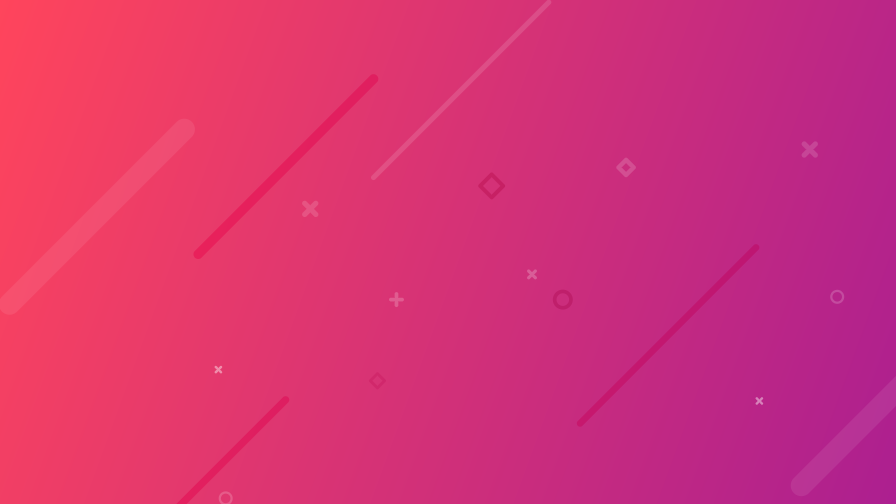
A Shadertoy shader for this background:

```glsl
// A warm red to violet slanted gradient, crossed by rounded diagonal bars
// and sprinkled with small crosses, diamonds and rings. Each shape is a
// distance function on a 16 by 9 unit canvas, laid over as a faint veil.

// Bar rising at 45 degrees from the origin, spanning "run" along x
float barDistance(vec2 p, float run, float radius) {
    float along = clamp((p.x + p.y) * 0.5, 0.0, run);
    return length(p - along) - radius;
}

float plusDistance(vec2 p, float arm) {
    p = abs(p);
    if (p.y > p.x) p = p.yx;
    return length(vec2(max(p.x - arm, 0.0), p.y)) - arm * 0.33;
}

vec2 turn45(vec2 p) {
    return vec2(p.x + p.y, p.y - p.x) * 0.7071;
}

// Outline of a square standing on its corner
float diamondDistance(vec2 p, float halfSide, float stroke) {
    vec2 q = abs(turn45(p)) - halfSide;
    float square = length(max(q, 0.0)) + min(max(q.x, q.y), 0.0);
    return abs(square) - stroke;
}

float ringDistance(vec2 p, float radius, float stroke) {
    return abs(length(p) - radius) - stroke;
}

// Smooth coverage over about one pixel
float cover(float d) {
    return clamp(0.5 - d * iResolution.y / 9.0, 0.0, 1.0);
}

void lighten(inout vec3 color, float d, float strength) {
    color = mix(color, vec3(1.0), strength * cover(d));
}

void deepen(inout vec3 color, float d, vec3 tint) {
    color *= mix(vec3(1.0), tint, cover(d));
}

void mainImage(out vec4 fragColor, in vec2 fragCoord) {
    vec2 p = (fragCoord - 0.5 * iResolution.xy) / iResolution.y * 9.0 + vec2(8.0, 4.5);

    // Background gradient, tilted about 20 degrees downwards
    float slope = dot(p - vec2(0.0, 9.0), vec2(0.94, -0.342)) / 18.12;
    vec3 color = mix(vec3(1.0, 0.27, 0.36), vec3(0.675, 0.122, 0.565), clamp(slope, 0.0, 1.0));

    // Pale bars: start, run, radius
    vec4 paleBars[3] = vec4[3](
        vec4(0.17, 3.57, 3.12, 0.19),
        vec4(6.67, 5.83, 3.13, 0.045),
        vec4(14.31, 0.33, 3.0, 0.19));
    // Deep bars: start, run, radius
    vec4 deepBars[3] = vec4[3](
        vec4(3.54, 4.46, 3.13, 0.085),
        vec4(10.36, 1.44, 3.14, 0.06),
        vec4(3.2, -0.04, 1.9, 0.065));
    for (int i = 0; i < 3; i++) {
        vec4 pale = paleBars[i], deep = deepBars[i];
        lighten(color, barDistance(p - pale.xy, pale.z, pale.w), pale.w < 0.1 ? 0.13 : 0.08);
        deepen(color, barDistance(p - deep.xy, deep.z, deep.w), vec3(1.0, 0.56, 0.86));
    }

    // Diagonal crosses: centre, arm, strength
    vec4 crosses[5] = vec4[5](
        vec4(5.54, 5.27, 0.14, 0.14),
        vec4(14.46, 6.33, 0.14, 0.14),
        vec4(9.5, 4.1, 0.085, 0.22),
        vec4(3.9, 2.4, 0.065, 0.42),
        vec4(13.56, 1.84, 0.065, 0.42));
    for (int i = 0; i < 5; i++) {
        vec4 c = crosses[i];
        lighten(color, plusDistance(turn45(p - c.xy), c.z), c.w);
    }
    lighten(color, plusDistance(p - vec2(7.08, 3.65), 0.1), 0.2);

    // Diamonds
    deepen(color, diamondDistance(p - vec2(8.78, 5.68), 0.145, 0.035), vec3(0.94, 0.66, 0.84));
    deepen(color, diamondDistance(p - vec2(6.74, 2.2), 0.09, 0.026), vec3(0.97, 0.78, 0.92));
    lighten(color, diamondDistance(p - vec2(11.18, 6.01), 0.095, 0.04), 0.16);

    // Rings
    deepen(color, ringDistance(p - vec2(10.05, 3.65), 0.145, 0.033), vec3(0.94, 0.68, 0.86));
    lighten(color, ringDistance(p - vec2(14.95, 3.7), 0.105, 0.02), 0.18);
    lighten(color, ringDistance(p - vec2(4.03, 0.1), 0.105, 0.02), 0.18);

    fragColor = vec4(color, 1.0);
}
```
